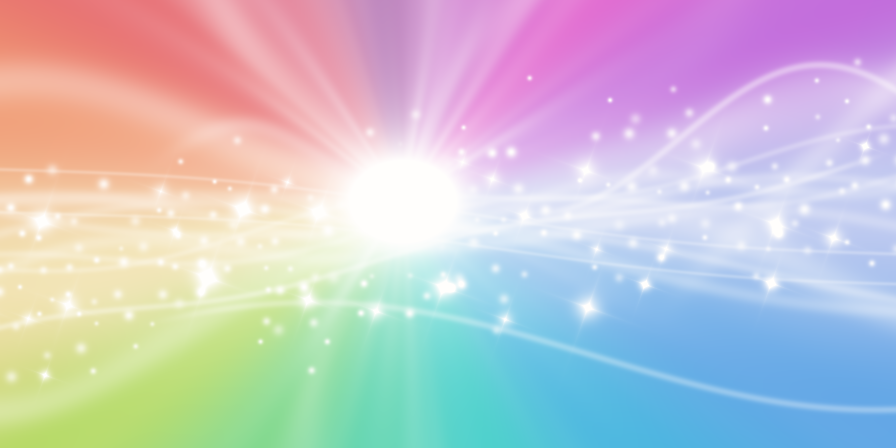
This background is drawn by a WebGL 2 fragment shader. Its source:

```glsl
#version 300 es
precision highp float;
uniform vec2 u_resolution;
out vec4 outColor;

const float TAU = 6.2831853;
const vec2 BURST = vec2(0.90, 0.55);     // centre of light, in canvas heights
const float CORE_SIZE = 0.13;
const float HALO_SIZE = 0.22;
const float HALO_STRENGTH = 0.72;
const float RAY_STRENGTH = 0.42;
const float HAZE_STRENGTH = 0.34;
const float STRAND_STRENGTH = 0.30;
const int STRANDS = 9;
const float DOT_CELLS = 17.0;
const float STAR_CELLS = 6.5;
const vec3 WHITE = vec3(1.0, 0.995, 0.99);

// Hues around the burst, counter-clockwise from the right
const int HUES = 15;
const vec3 WHEEL[HUES] = vec3[HUES](
  vec3(0.64, 0.70, 0.92), vec3(0.76, 0.42, 0.86), vec3(0.88, 0.40, 0.81),
  vec3(0.82, 0.50, 0.82), vec3(0.72, 0.48, 0.72), vec3(0.88, 0.46, 0.56),
  vec3(0.90, 0.40, 0.42), vec3(0.94, 0.60, 0.44), vec3(0.92, 0.83, 0.54),
  vec3(0.70, 0.85, 0.38), vec3(0.48, 0.84, 0.53), vec3(0.36, 0.83, 0.69),
  vec3(0.27, 0.81, 0.79), vec3(0.25, 0.70, 0.87), vec3(0.38, 0.65, 0.90));

// Directions of the broad beams, in radians
const float BEAMS[5] = float[5](2.30, 1.12, 0.55, 1.50, 4.25);

vec2 hash2(vec2 p) {
  vec3 q = fract(vec3(p.xyx) * vec3(0.1031, 0.1030, 0.0973));
  q += dot(q, q.yzx + 33.33);
  return fract((q.xx + q.yz) * q.zy);
}

float noise(vec2 p) {
  vec2 i = floor(p), f = fract(p);
  f = f * f * (3.0 - 2.0 * f);
  return mix(mix(hash2(i).x, hash2(i + vec2(1, 0)).x, f.x),
             mix(hash2(i + vec2(0, 1)).x, hash2(i + 1.0).x, f.x), f.y);
}

vec3 wheelColor(float angle) {
  float t = fract(angle / TAU) * float(HUES);
  int i = int(t) % HUES;
  return mix(WHEEL[i], WHEEL[(i + 1) % HUES], smoothstep(0.0, 1.0, fract(t)));
}

float rays(vec2 d) {
  float r = length(d) + 1e-4;
  vec2 dir = d / r;
  float fine = noise(dir * 13.0 + r * 0.8) * noise(dir * 5.0 - r * 0.9 + 7.0);
  float beams = 0.0;
  for (int i = 0; i < 5; i++) {
    float bend = BEAMS[i] + 0.12 * sin(5.0 * r + float(i));
    beams += pow(max(dot(dir, vec2(cos(bend), sin(bend))), 0.0), 260.0);
  }
  return (1.3 * fine + 0.7 * beams) * smoothstep(0.1, 0.8, abs(dir.y)) * exp(-0.9 * r);
}

// Curved band: wave = (middle, amplitude, frequency, crest), span = visible x range
float veil(vec2 d, vec4 wave, float slope, vec2 span, float width) {
  float phase = wave.z * (d.x - wave.w);
  float steep = slope - wave.y * wave.z * sin(phase);
  float dist = d.y + BURST.y - wave.x - slope * d.x - wave.y * cos(phase);
  dist /= sqrt(1.0 + steep * steep) * width;
  float fade = smoothstep(span.x, span.x + 0.25, d.x) * (1.0 - smoothstep(span.y - 0.15, span.y, d.x));
  return fade * exp(-dist * dist);
}

float veils(vec2 d) {
  float v = 0.0;
  v += 0.55 * veil(d, vec4(0.69, 0.165, 5.0, 0.93), 0.0, vec2(0.2, 1.4), 0.008);
  v += 0.22 * veil(d, vec4(0.66, 0.16, 5.0, 0.95), 0.0, vec2(0.2, 1.4), 0.05);
  v += 0.45 * veil(d, vec4(0.43, 0.02, 6.0, 0.2), 0.2, vec2(-1.2, 1.1), 0.007);
  v += 0.40 * veil(d, vec4(0.205, 0.12, 2.5, -0.2), 0.0, vec2(-0.6, 1.3), 0.008);
  v += 0.38 * veil(d, vec4(0.685, 0.135, 3.4, -0.85), 0.0, vec2(-1.2, 0.1), 0.045);
  v += 0.35 * veil(d, vec4(0.25, 0.17, 3.8, -0.1), 0.0, vec2(-1.2, 0.0), 0.035);
  v += 0.36 * veil(d, vec4(-0.227, 0.0, 1.0, 0.0), 0.95, vec2(0.55, 1.4), 0.03);
  v += 0.40 * veil(d, vec4(0.40, 0.13, 4.0, 0.5), 0.0, vec2(0.2, 1.4), 0.04);
  v += 0.30 * veil(d, vec4(0.47, 0.02, 6.0, 0.5), 0.33, vec2(0.1, 1.4), 0.06);
  v += 0.32 * veil(d, vec4(0.65, 0.07, 9.0, -0.36), 0.0, vec2(-0.6, -0.05), 0.02);
  // Fine strands that fan out from the burst
  for (int i = 0; i < STRANDS; i++) {
    vec2 h = hash2(vec2(i, 4)), k = hash2(vec2(i, 9));
    vec4 wave = vec4(0.50 + 0.10 * (h.x - 0.5), 0.015 + 0.04 * h.y, 3.0 + 3.0 * k.x, 2.0 * k.y);
    v += STRAND_STRENGTH * veil(d, wave, 0.3 * (k.x - 0.4), vec2(-1.2, 1.4), 0.004 + 0.014 * h.y * h.y);
  }
  return v;
}

// Scattered lights; flare adds crossed spikes to the round glow
float sparkles(vec2 d, float cells, float radius, float flare) {
  vec2 g = d * cells, home = floor(g);
  float light = 0.0;
  for (int n = 0; n < 9; n++) {
    vec2 cell = home + vec2(n % 3 - 1, n / 3 - 1);
    vec2 h = hash2(cell + 61.0), k = hash2(cell + 137.0);
    vec2 spot = (cell + 0.1 + 0.8 * h) / cells;
    float offset = (spot.y + 0.06 - 0.14 * spot.x) / 0.21;
    float present = step(k.x, 0.85 * exp(-pow(offset, 4.0))) * smoothstep(0.08, 0.2, length(spot));
    vec2 q = mat2(0.94, 0.34, -0.34, 0.94) * (d - spot) / (radius * (0.45 + 0.75 * k.y));
    vec2 a = abs(q);
    float spikes = exp(-5.0 * a.x - 0.7 * a.y) + exp(-5.0 * a.y - 0.7 * a.x);
    light += present * (0.45 + 0.55 * h.y) * (exp(-dot(q, q)) + flare * spikes);
  }
  return light;
}

void main() {
  vec2 d = gl_FragCoord.xy / u_resolution.y - BURST;
  float r = length(d * vec2(0.85, 1.1));
  vec3 color = wheelColor(atan(d.y, d.x));

  // Pale horizontal haze and radial beams
  float band = (d.y + 0.07 - 0.06 * d.x) / 0.23;
  float haze = HAZE_STRENGTH * exp(-band * band) * (0.7 + 0.6 * noise(d * vec2(3.0, 9.0)));
  color = mix(color, WHITE, clamp(haze, 0.0, 1.0));
  color = mix(color, WHITE, clamp(RAY_STRENGTH * rays(d), 0.0, 1.0));

  // Ribbons, central light and sparkles
  color = mix(color, WHITE, 1.0 - exp(-veils(d)));
  float glow = exp(-r * r / (CORE_SIZE * CORE_SIZE)) + HALO_STRENGTH * exp(-r / HALO_SIZE);
  color = mix(color, WHITE, clamp(glow, 0.0, 1.0));
  float lights = sparkles(d, DOT_CELLS, 0.011, 0.0) + sparkles(d, STAR_CELLS, 0.026, 0.6);
  color = mix(color, WHITE, clamp(lights, 0.0, 1.0));
  outColor = vec4(color, 1.0);
}
```
